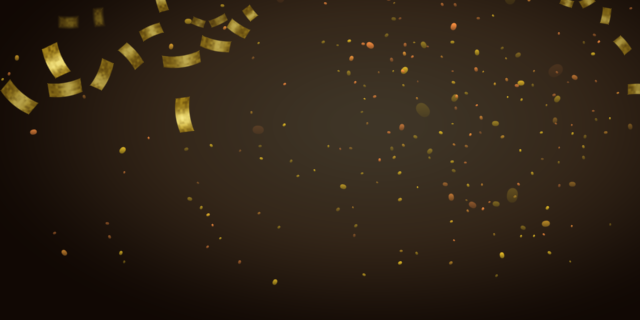
Write a WebGL 2 fragment shader that draws this background.

```glsl
#version 300 es
precision highp float;
// Gold ribbons and glowing specks drifting over a dark brown vignette.

#define GLOW_CENTER vec2(1.18, 0.61)
#define GLOW_REACH vec2(1.15, 0.62)
#define SWARM_CENTER vec2(1.47, 0.58)
#define SWARM_REACH vec2(0.46, 0.37)
#define SPECK_CELL 0.04
#define RIBBON_CURL 2.5
#define GOLD vec3(0.80, 0.66, 0.13)
#define SHADED_GOLD vec3(0.36, 0.25, 0.03)
#define PALE_GOLD vec3(1.0, 0.95, 0.58)
#define AMBER vec3(0.88, 0.50, 0.22)

uniform vec2 u_resolution;
out vec4 fragColor;

float hash(vec2 p) {
    return fract(sin(dot(p, vec2(127.1, 311.7))) * 43758.5453);
}

float noise(vec2 p) {
    vec2 i = floor(p), f = fract(p);
    f = f * f * (3.0 - 2.0 * f);
    float low = mix(hash(i), hash(i + vec2(1, 0)), f.x);
    float high = mix(hash(i + vec2(0, 1)), hash(i + vec2(1, 1)), f.x);
    return mix(low, high, f.y);
}

float boxDistance(vec2 p, vec2 halfSize) {
    vec2 d = abs(p) - halfSize;
    return length(max(d, 0.0)) + min(max(d.x, d.y), 0.0);
}

// Warm radial light that sinks into dark edges
vec3 backdrop(vec2 p) {
    float d = length((p - GLOW_CENTER) / GLOW_REACH);
    vec3 col = mix(vec3(0.245, 0.208, 0.152), vec3(0.20, 0.145, 0.093), smoothstep(0.0, 0.72, d));
    return mix(col, vec3(0.065, 0.032, 0.014), smoothstep(0.5, 1.18, d));
}

// One layer of round specks, at most one per grid cell
vec3 specks(vec3 col, vec2 p, float cell, float radius, float sparse, float dense, float opacity, float px) {
    vec2 id = floor(p / cell);
    vec2 seed = id + cell * 97.0;
    vec2 jitter = vec2(hash(seed + 3.1), hash(seed + 7.7));
    vec2 center = (id + mix(vec2(0.2), vec2(0.8), jitter)) * cell;
    vec2 s = (center - SWARM_CENTER) / SWARM_REACH;
    float chance = (sparse + dense * exp(-dot(s, s))) * smoothstep(0.08, 0.17, center.y);
    float size = radius * mix(0.45, 1.0, hash(seed + 13.3));
    vec2 offset = p - center;
    float wobble = 1.0 + 0.15 * sin(2.0 * atan(offset.y, offset.x + 1e-5) + 6.3 * jitter.x);
    float d = length(offset) - size * wobble;
    float mask = (1.0 - smoothstep(-px, px, d)) * step(hash(seed + 19.9), chance);
    vec3 tint = mix(GOLD, AMBER, smoothstep(0.3, 0.7, hash(seed + 23.5)));
    tint *= 1.0 + 0.3 * offset.y / size;
    return mix(col, tint, mask * opacity * mix(0.35, 1.0, hash(seed + 29.1)));
}

// Ribbons strung on a parabola; turn is a quadratic for the angle,
// size runs from first (xy) to last (zw), look is gloss and blur
vec3 ribbons(vec3 col, vec2 p, int count, vec2 start, vec2 stride, vec2 bend, vec3 turn, vec4 size, vec2 look) {
    for (int i = 0; i < count; i++) {
        float k = float(i);
        vec2 offset = p - (start + stride * k + bend * k * k);
        float angle = turn.x + turn.y * k + turn.z * k * k;
        float c = cos(angle), s = sin(angle);
        vec2 q = vec2(c * offset.x + s * offset.y, c * offset.y - s * offset.x);
        vec2 halfSize = 0.5 * mix(size.xy, size.zw, k / float(count - 1));
        q.y -= RIBBON_CURL * (q.x * q.x - 0.3 * halfSize.x * halfSize.x);
        float mask = 1.0 - smoothstep(-look.y, look.y, boxDistance(q, halfSize));
        // Foil shading: a bright band crossing mottled gold
        float along = q.x / halfSize.x;
        float mottle = noise(q * 130.0 + start * 40.0 + k * 9.0);
        float band = exp(-5.0 * pow(along - 0.5 * sin(k * 2.3 + 0.4), 2.0));
        vec3 foil = mix(SHADED_GOLD, GOLD, clamp(0.2 + 0.5 * mottle + 0.5 * band, 0.0, 1.0));
        foil = mix(foil, PALE_GOLD, band * look.x * (0.6 + 0.4 * mottle));
        col = mix(col, foil, mask * mix(0.4, 1.0, look.x));
    }
    return col;
}

void main() {
    float px = 1.0 / u_resolution.y;
    vec2 p = gl_FragCoord.xy * px;
    p.x *= 2.0 * u_resolution.y / u_resolution.x;
    vec3 col = backdrop(p);

    // Faint bokeh, medium specks, then fine dust
    col = specks(col, p, SPECK_CELL * 6.0, 0.022, 0.16, 0.1, 0.22, px);
    col = specks(col, p, SPECK_CELL * 2.0, 0.011, 0.12, 0.25, 0.9, px);
    col = specks(col, p, SPECK_CELL, 0.0055, 0.05, 0.42, 0.95, px);

    // Soft distant pieces
    col = ribbons(col, p, 2, vec2(0.214, 0.930), vec2(0.094, 0.016), vec2(0.0),
        vec3(0.0, -1.48, 0.0), vec4(0.057, 0.031, 0.052, 0.026), vec2(0.08, 0.008));
    col = ribbons(col, p, 2, vec2(0.620, 0.930), vec2(0.0625, 0.005), vec2(0.0),
        vec3(-0.35, 0.79, 0.0), vec4(0.040, 0.023, 0.055, 0.023), vec2(0.3, 0.003));

    // Left sweep, bright pair, upper fall and right edge
    col = ribbons(col, p, 6, vec2(0.057, 0.693), vec2(0.161, 0.021), vec2(-0.0143, 0.0078),
        vec3(-0.70, 0.785, 0.07), vec4(0.115, 0.046, 0.058, 0.030), vec2(0.6, px));
    col = ribbons(col, p, 2, vec2(0.172, 0.810), vec2(0.401, -0.169), vec2(0.0),
        vec3(-1.13, -0.31, 0.0), vec4(0.100, 0.052, 0.107, 0.044), vec2(0.95, px));
    col = ribbons(col, p, 4, vec2(0.568, 0.810), vec2(0.122, 0.0495), vec2(-0.017, 0.0),
        vec3(0.14, -0.35, 0.0), vec4(0.117, 0.036, 0.042, 0.030), vec2(0.6, px));
    col = ribbons(col, p, 5, vec2(1.771, 0.992), vec2(0.0677, 0.026), vec2(-0.0031, -0.0234),
        vec3(-0.35, 0.87, 0.0), vec4(0.040, 0.022, 0.060, 0.032), vec2(0.5, px));

    fragColor = vec4(col, 1.0);
}
```
